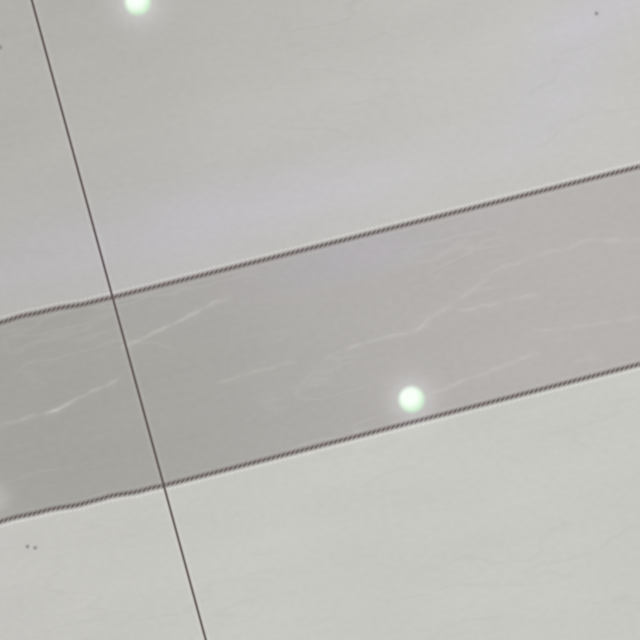
Write a WebGL 2 fragment shader that draws this texture.

```glsl
#version 300 es
precision highp float;

uniform vec2 u_resolution;
out vec4 fragColor;

const vec3 TILE_SHADE = vec3(0.700, 0.694, 0.675);
const vec3 TILE_MID = vec3(0.768, 0.765, 0.748);
const vec3 TILE_LIGHT = vec3(0.785, 0.785, 0.763);
const vec3 BAND_SHADE = vec3(0.645, 0.638, 0.618);
const vec3 BAND_LIGHT = vec3(0.712, 0.701, 0.690);
const vec3 LAVENDER = vec3(0.006, 0.002, 0.030);
const vec3 GROUT = vec3(0.36, 0.32, 0.32);
const vec3 VEIN = vec3(0.78, 0.77, 0.75);
const vec3 LAMP = vec3(0.97, 1.0, 0.97);
const vec3 LAMP_EDGE = vec3(0.80, 0.94, 0.80);

vec2 hashGradient(vec2 cell) {
    float h = fract(sin(dot(cell, vec2(127.1, 311.7))) * 43758.545);
    return vec2(cos(6.2832 * h), sin(6.2832 * h));
}

float gradientNoise(vec2 p) {
    vec2 i = floor(p), f = fract(p);
    vec2 u = f * f * f * (f * (f * 6.0 - 15.0) + 10.0);
    vec2 e = vec2(0.0, 1.0);
    float a = dot(hashGradient(i), f);
    float b = dot(hashGradient(i + e.yx), f - e.yx);
    float c = dot(hashGradient(i + e.xy), f - e.xy);
    float d = dot(hashGradient(i + e.yy), f - e.yy);
    return mix(mix(a, b, u.x), mix(c, d, u.x), u.y);
}

float fbm(vec2 p) {
    float sum = 0.0, amp = 0.6;
    for (int i = 0; i < 4; i++) {
        sum += amp * gradientNoise(p);
        p = mat2(1.9, 0.2, -0.2, 1.9) * p + 7.1;
        amp *= 0.5;
    }
    return sum;
}

float bell(float d, float width) {
    return exp(-d * d / (width * width));
}

// Signed distance to a seam that bends at a corner and is rougher left of it
float seamDistance(vec2 p, vec2 corner, vec2 slopes) {
    float dx = p.x - corner.x;
    float rough = (1.0 - smoothstep(-0.03, 0.0, dx)) * 0.004;
    float y = corner.y + dx * (dx < 0.0 ? slopes.x : slopes.y);
    return (p.y - y - rough * gradientNoise(vec2(p.x * 20.0, corner.y))) * 0.97;
}

// Soft dark joint with a rope-like beat and a pale rim on the tile side
vec3 drawSeam(vec3 col, float d, float side, float x) {
    float beat = sin(6.2832 * (x * 134.0 - d * 75.0));
    float core = bell(d, 0.0038);
    col += 0.06 * bell(d - side * 0.0070, 0.0026) * (0.8 + 0.3 * beat);
    col += 0.02 * bell(d + side * 0.0070, 0.0025) * (0.8 + 0.3 * beat);
    return mix(col, GROUT, core * (0.68 + 0.15 * beat));
}

// Wavering streak between two points, fading at both ends
float veinStreak(vec2 p, vec2 a, vec2 b, float width) {
    vec2 ab = b - a;
    float t = dot(p - a, ab) / dot(ab, ab);
    float d = length(p - a - ab * clamp(t, 0.0, 1.0));
    float ends = smoothstep(-0.1, 0.15, t) * (1.0 - smoothstep(0.85, 1.1, t));
    return ends * (bell(d, width) + 0.18 * bell(d, width * 3.0));
}

float veins(vec2 p) {
    const vec4 SPANS[11] = vec4[11](
        vec4(-0.02, 0.332, 0.09, 0.360), vec4(0.07, 0.352, 0.19, 0.411),
        vec4(0.19, 0.455, 0.36, 0.538), vec4(0.34, 0.402, 0.46, 0.435),
        vec4(0.54, 0.455, 0.67, 0.490), vec4(0.64, 0.477, 0.77, 0.572),
        vec4(0.75, 0.570, 0.93, 0.628), vec4(0.72, 0.515, 0.84, 0.539),
        vec4(0.83, 0.480, 1.04, 0.510), vec4(0.66, 0.380, 0.84, 0.449),
        vec4(0.92, 0.625, 1.04, 0.622));
    vec2 q = p + 0.006 * vec2(fbm(p * 34.0), fbm(p * 31.0 + 9.0));
    float sum = 0.0;
    for (int i = 0; i < 11; i++) {
        float strength = 0.20 + 0.20 * fract(float(i) * 0.618 + 0.3);
        sum += strength * veinStreak(q, SPANS[i].xy, SPANS[i].zw, 0.0032);
    }
    return sum * clamp(0.9 + 1.2 * gradientNoise(p * 40.0), 0.0, 1.3);
}

void main() {
    vec2 p = gl_FragCoord.xy / u_resolution;
    float px = 1.0 / min(u_resolution.x, u_resolution.y);
    vec2 grain = vec2(p.x + 0.25 * p.y, p.y - 0.25 * p.x);
    float upper = seamDistance(p, vec2(0.174, 0.535), vec2(0.218, 0.248));
    float lower = seamDistance(p, vec2(0.255, 0.241), vec2(0.220, 0.255));
    float band = smoothstep(-px, px, lower) * smoothstep(-px, px, -upper);

    // Polished pale tiles and the darker veined strip
    float cloud = fbm(grain * vec2(4.0, 13.0));
    vec3 far = mix(TILE_SHADE, TILE_MID, smoothstep(0.0, 1.0, p.x - 0.7 * p.y + 0.7));
    vec3 near = mix(TILE_MID, TILE_LIGHT, smoothstep(-0.2, 0.6, p.x));
    vec3 tile = mix(near, far, step(0.0, upper));
    vec3 strip = mix(BAND_SHADE, BAND_LIGHT, smoothstep(0.0, 0.95, p.x + 0.4 * (p.y - 0.4)));
    strip = mix(strip, VEIN, veins(p));
    vec3 col = mix(tile + 0.018 * cloud, strip + 0.012 * cloud, band);

    // Faint hairlines running along the grain
    float ridge = bell(fbm(grain * vec2(3.0, 11.0) + 3.7), 0.022);
    ridge *= smoothstep(-0.1, 0.3, gradientNoise(p * 5.0));
    col += ridge * mix(-0.010, 0.016, band);

    // Soft lavender reflections
    float sheen = bell(p.x - 0.55 * p.y - 0.39, 0.08) * smoothstep(0.65, 0.95, p.y);
    sheen += bell(upper - 0.08, 0.08) * bell(p.x - 0.3, 0.4) * (1.0 - band);
    sheen += bell(upper + 0.03, 0.035) * bell(p.x - 0.55, 0.2) * band;
    col += LAVENDER * sheen * (0.9 + cloud);

    // Joints
    col = drawSeam(col, upper, 1.0, p.x);
    col = drawSeam(col, lower, -1.0, p.x);
    float cross = (p.x - 0.3216 + 0.272 * p.y) * 0.965;
    col += 0.02 * bell(abs(cross) - 0.005, 0.002);
    col = mix(col, GROUT, 0.85 * bell(cross, 0.0020));

    // Lamp reflections with a tinted edge
    for (int i = 0; i < 2; i++) {
        vec2 offset = p - vec2(0.215, 0.997) - float(i) * vec2(0.428, -0.621);
        float r = length(offset);
        col += vec3(0.11, 0.11, 0.13) * exp(-r * r / 0.0011);
        vec3 glow = mix(LAMP, LAMP_EDGE, smoothstep(0.009, 0.026, length(offset + vec2(-0.003, 0.004) * -1.0)));
        col = mix(col, glow, 1.0 - smoothstep(0.015, 0.025, r));
    }
    col += 0.07 * bell(length(p - vec2(-0.005, 0.22)), 0.022);

    // Stray specks and fine grain
    const vec2 SPECKS[4] = vec2[4](vec2(0.043, 0.146), vec2(0.055, 0.144), vec2(0.932, 0.979), vec2(0.0, 0.926));
    for (int i = 0; i < 4; i++) col = mix(col, GROUT, 0.45 * bell(length(p - SPECKS[i]), 0.003));
    col += 0.016 * fbm(grain * vec2(75.0, 110.0));
    fragColor = vec4(clamp(col, 0.0, 1.0), 1.0);
}
```
